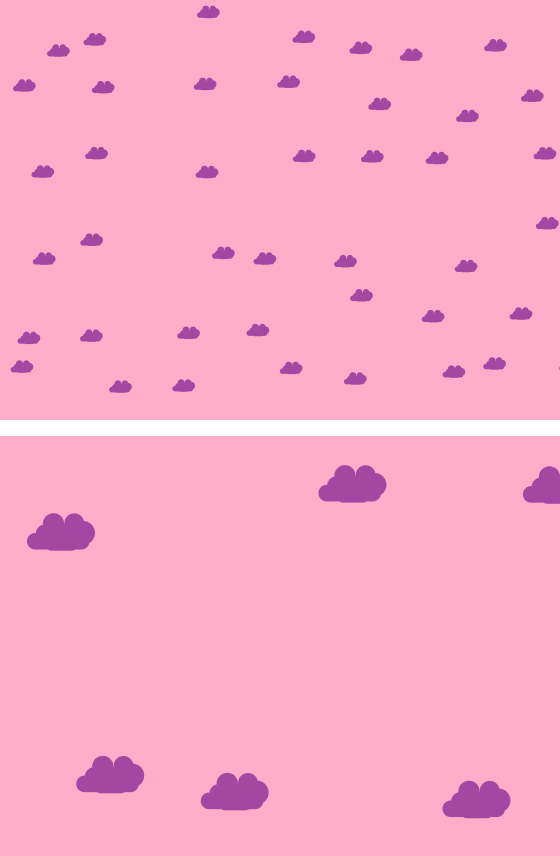
Top, the full canvas; bottom, a detail of the centre.
Give the GLSL for this pattern, as a WebGL 1 fragment shader.

```glsl
precision highp float;

uniform vec2 u_resolution;

vec2 hash2(vec2 p) {
  return fract(sin(vec2(dot(p, vec2(127.1, 311.7)),
                        dot(p, vec2(269.5, 183.3)))) * 43758.5453);
}

float disc(vec2 p, vec2 center, float radius) {
  return length(p - center) - radius;
}

// Horizontal bar with round ends
float bar(vec2 p, float left, float right, float y, float radius) {
  return length(p - vec2(clamp(p.x, left, right), y)) - radius;
}

// Flat-bottomed cloud with two top bumps, about 47 wide and 26 tall
float cloud(vec2 p) {
  float d = bar(p, -17.5, 14.0, -6.3, 5.7);
  d = min(d, bar(p, -6.0, 7.0, -6.5, 6.3));
  d = min(d, disc(p, vec2(-10.5, -1.5), 6.8));
  d = min(d, disc(p, vec2(-5.0, 5.6), 7.3));
  d = min(d, disc(p, vec2(9.2, 6.0), 6.8));
  d = min(d, disc(p, vec2(15.2, -0.6), 8.2));
  return min(d, disc(p, vec2(2.0, -3.0), 8.5));
}

void main() {
  // The canvas is one unit tall
  vec2 uv = gl_FragCoord.xy / u_resolution.y;
  vec2 cellSize = vec2(4.0 / 21.0, 1.0 / 6.0);
  vec2 cell = floor(uv / cellSize);

  // Nearest cloud on a jittered grid
  float d = 1.0;
  for (int j = -1; j <= 1; j++) {
    for (int i = -1; i <= 1; i++) {
      vec2 id = cell + vec2(float(i), float(j));
      vec2 center = (id + 0.5 + 0.74 * (hash2(id + 3.0) - 0.5)) * cellSize;
      d = min(d, cloud((uv - center) * 864.0) / 864.0);
    }
  }

  // Flat colours with a one-pixel soft edge
  float coverage = clamp(0.5 - d * u_resolution.y, 0.0, 1.0);
  vec3 pink = vec3(1.0, 0.68, 0.79);
  vec3 purple = vec3(0.64, 0.28, 0.64);
  gl_FragColor = vec4(mix(pink, purple, coverage), 1.0);
}
```
